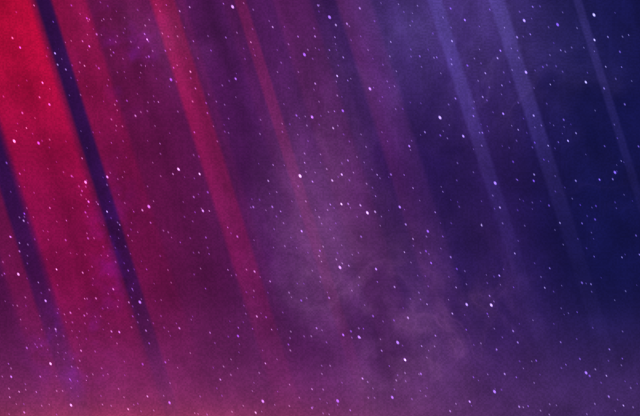
A WebGL 2 fragment shader for this background:

```glsl
#version 300 es
precision highp float;
// Slanted crimson and violet light shafts over a plum-to-navy night sky,
// veiled by drifting smoke and sprinkled with stars. Shafts are soft bands
// across one slanted axis, smoke is warped noise, stars are hashed cells.
uniform vec2 u_resolution;
out vec4 fragColor;

const float SLANT = 0.312;
const vec3 CRIMSON = vec3(0.39, 0.07, 0.27);
const vec3 PLUM = vec3(0.28, 0.09, 0.32);
const vec3 INDIGO = vec3(0.15, 0.085, 0.32);
const vec3 NAVY = vec3(0.08, 0.08, 0.29);
const vec3 SHADOW = vec3(0.16, 0.06, 0.29);

// Each shaft: centre, half width, strength (negative means shadow).
const vec3 SHAFTS[14] = vec3[14](
    vec3(-0.27, 0.075, -0.55), vec3(-0.115, 0.027, -0.85),
    vec3(-0.01, 0.086, 0.80), vec3(0.105, 0.018, -0.85),
    vec3(0.165, 0.042, 0.28), vec3(0.390, 0.029, 0.60),
    vec3(0.488, 0.045, -0.25), vec3(0.577, 0.014, 0.45),
    vec3(0.70, 0.045, 0.20), vec3(0.790, 0.016, -0.30),
    vec3(0.850, 0.042, 0.32), vec3(1.045, 0.017, 0.38),
    vec3(1.194, 0.019, 0.40), vec3(1.388, 0.010, 0.25));

float hash(vec2 p) {
    return fract(sin(dot(p, vec2(127.1, 311.7))) * 43758.545);
}

float noise(vec2 p) {
    vec2 i = floor(p), f = fract(p);
    f = f * f * (3.0 - 2.0 * f);
    return mix(mix(hash(i), hash(i + vec2(1, 0)), f.x),
               mix(hash(i + vec2(0, 1)), hash(i + vec2(1, 1)), f.x), f.y);
}

float fbm(vec2 p) {
    float sum = 0.0, amp = 0.5;
    for (int i = 0; i < 5; i++) {
        sum += amp * noise(p);
        p = mat2(1.6, 1.2, -1.2, 1.6) * p + 3.7;
        amp *= 0.5;
    }
    return sum;
}

float band(float s, float centre, float halfWidth, float soft) {
    return 1.0 - smoothstep(halfWidth - soft, halfWidth + soft, abs(s - centre));
}

float glow(vec2 p, vec2 centre, vec2 size) {
    vec2 d = (p - centre) / size;
    return exp(-dot(d, d));
}

vec3 skyColor(float x) {
    vec3 c = mix(CRIMSON, PLUM, smoothstep(0.25, 0.75, x));
    c = mix(c, INDIGO, smoothstep(0.68, 1.12, x));
    return mix(c, NAVY, smoothstep(1.15, 1.45, x));
}

vec3 addShafts(vec3 color, float s, float y) {
    vec3 red = mix(vec3(0.58, 0.05, 0.29), vec3(0.80, 0.04, 0.22), smoothstep(0.4, 1.0, y));
    vec3 light = mix(red, vec3(0.52, 0.13, 0.36), smoothstep(0.1, 0.7, s));
    light = mix(light, vec3(0.38, 0.32, 0.70), smoothstep(0.75, 1.05, s));
    float fade = mix(0.4 + 0.6 * smoothstep(0.0, 0.7, y),
                     0.15 + 0.85 * smoothstep(0.3, 1.0, y), smoothstep(0.5, 1.1, s));
    for (int i = 0; i < 14; i++) {
        vec3 shaft = SHAFTS[i];
        float soft = 0.003 + 0.13 * shaft.y;
        float amount = band(s, shaft.x, shaft.y, soft) * abs(shaft.z);
        color = mix(color, shaft.z > 0.0 ? light : SHADOW, amount * fade);
    }
    float streak = noise(vec2(s * 32.0, y * 0.8)) - 0.5;
    return color * (1.0 + 0.3 * streak * fade);
}

// Wispy density: folded noise gives thin curling filaments.
float smoke(vec2 p) {
    vec2 warp = vec2(fbm(p * 3.0), fbm(p * 3.0 + 17.0)) - 0.5;
    vec2 q = p * vec2(4.5, 3.2) + 3.2 * warp;
    float wisp = pow(1.0 - abs(2.0 * fbm(q * 1.5 + 9.0) - 1.0), 6.0);
    return smoothstep(0.2, 0.85, fbm(q)) * 0.75 + 0.3 * wisp;
}

vec3 stars(vec2 p, float cells, float chance, float radius, float pixel) {
    vec2 id = floor(p * cells);
    float seed = hash(id + cells);
    vec2 centre = 0.2 + 0.6 * vec2(hash(id + 5.3), hash(id + 9.1));
    vec2 d = (fract(p * cells) - centre) / cells;
    d.x += 0.3 * d.y;
    float size = radius * (0.5 + 0.5 * hash(id + 2.7));
    float core = 1.0 - smoothstep(size - pixel, size + pixel, length(d * vec2(1.0, 0.8)));
    vec3 tint = mix(vec3(0.45, 0.25, 0.85), vec3(0.9, 0.88, 1.0), hash(id + 7.9));
    return tint * core * step(seed, chance);
}

void main() {
    vec2 p = gl_FragCoord.xy / u_resolution.y;
    float pixel = 1.0 / u_resolution.y;
    float s = p.x - SLANT * (1.0 - p.y);

    vec3 color = skyColor(p.x - 0.10 * (0.5 - p.y));
    // Violet light pours in at the top right of centre.
    color = mix(color, vec3(0.34, 0.24, 0.54), 0.65 * glow(p, vec2(1.05, 1.02), vec2(0.26, 0.25)));
    color = addShafts(color, s, p.y);

    // Low haze, warmer on the left and along the bottom edge.
    vec3 haze = mix(vec3(0.46, 0.16, 0.41), vec3(0.31, 0.18, 0.41), smoothstep(0.4, 1.4, p.x));
    color = mix(color, haze, 0.75 * (1.0 - smoothstep(0.0, 0.36, p.y)));
    color += vec3(0.15, 0.07, 0.01) * exp(-p.y * 18.0) * (1.0 - smoothstep(0.3, 1.5, p.x));

    // Smoke gathers in the centre, at the foot and in the upper right.
    float veil = 0.60 * glow(p, vec2(0.74, 0.50), vec2(0.15, 0.25))
               + 0.75 * glow(p, vec2(0.96, 0.20), vec2(0.27, 0.22))
               + 0.55 * glow(p, vec2(1.08, 0.88), vec2(0.24, 0.20))
               + 0.25 * glow(p, vec2(0.38, 0.90), vec2(0.20, 0.12))
               + 0.22 * glow(p, vec2(1.42, 0.70), vec2(0.15, 0.20));
    vec3 smokeColor = mix(vec3(0.52, 0.32, 0.54), vec3(0.42, 0.36, 0.66),
                          smoothstep(0.45, 1.0, p.y) * smoothstep(0.6, 1.0, p.x));
    color = mix(color, smokeColor, clamp(veil * smoke(p), 0.0, 0.8));

    // Mottling and fine grain.
    color *= 0.84 + 0.30 * fbm(p * 14.0);
    color *= 0.93 + 0.14 * noise(p * 260.0);

    // Stars, with violet dust clustered beside the left shafts.
    float dust = glow(p, vec2(0.27, 0.42), vec2(0.05, 0.16))
               + glow(p, vec2(0.30, 0.87), vec2(0.08, 0.10))
               + glow(p, vec2(0.16, 0.18), vec2(0.08, 0.12));
    color += 0.9 * stars(p, 13.0, 0.32, 0.0032, pixel);
    color += 0.6 * stars(p + 0.37, 27.0, 0.25, 0.0021, pixel);
    color += 0.35 * stars(p + 0.71, 55.0, 0.16 + 0.35 * dust, 0.0017, pixel);
    color += vec3(0.08, 0.02, 0.18) * dust * smoothstep(0.4, 0.8, fbm(p * 22.0));
    fragColor = vec4(clamp(color, 0.0, 1.0), 1.0);
}
```
